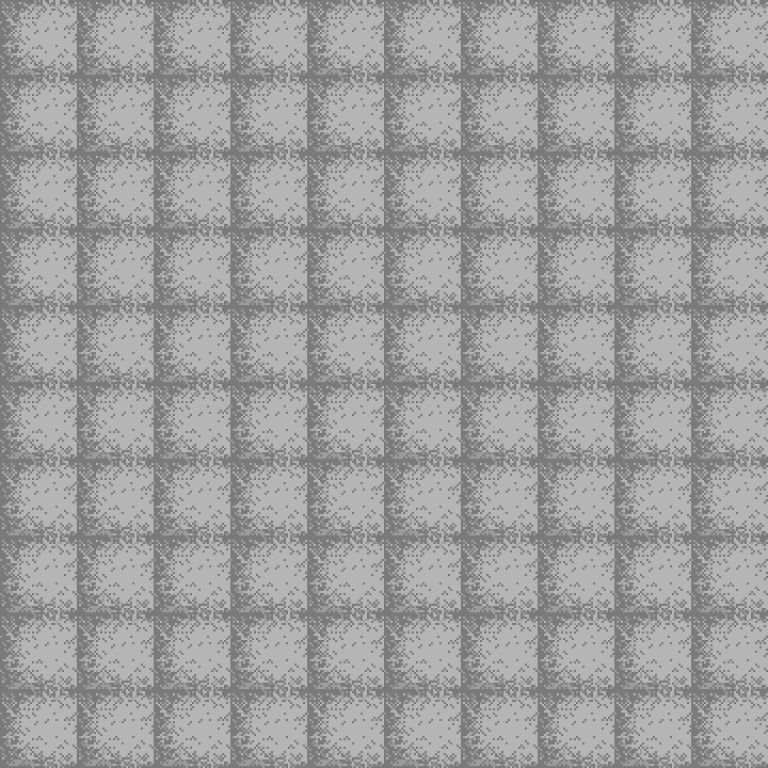
Write a WebGL 2 fragment shader that draws this pattern.

```glsl
#version 300 es
precision highp float;
// Ten by ten soft grey tiles, dithered dark along the left edge and the horizontal joints.

uniform vec2 u_resolution;
out vec4 fragColor;

const float TILES = 10.0;
const float GRAINS = 36.0; // grains along one tile side

float hash(vec2 p) {
    return fract(sin(dot(p, vec2(12.9898, 78.233))) * 43758.5453);
}

// Grey of one square grain; every tile repeats the same grains
float grainShade(vec2 grain) {
    vec2 cell = mod(grain, GRAINS);
    vec2 t = (cell + 0.5) / GRAINS;

    // Shadow fades rightward from the left edge and away from the joints
    float side = 0.68 * exp(-pow(t.x / 0.32, 1.6)) + 0.12 * exp(-t.x / 0.04);
    float joint = 0.56 * exp(-pow(t.y / 0.21, 1.5))
                + 0.52 * exp(-pow((1.0 - t.y) / 0.17, 1.4));
    float seam = 0.22 * exp(-min(t.y, 1.0 - t.y) / 0.03);
    float shadow = 1.0 - (1.0 - side) * (1.0 - joint - seam);
    shadow = min(shadow, 0.8);
    shadow = max(shadow, 0.025 + 0.13 * smoothstep(0.75, 1.0, t.x));

    // Faint concentric arcs where the joint is lightest
    vec2 fromArc = vec2(t.x - 0.67, t.y - step(0.5, t.y));
    float arcRadius = length(fromArc) * GRAINS;
    float arcs = 0.5 + 0.5 * cos(arcRadius * 2.1 + 2.2);
    shadow = mix(shadow, arcs * 0.85, 0.65 * (1.0 - smoothstep(3.0, 7.0, arcRadius)));

    // Random threshold with a checkered bias
    float checker = mod(cell.x + cell.y, 2.0);
    float threshold = mix(hash(cell + 3.7), checker, 0.3);

    // Middle grey fills the deepest shade and a smear above the joint
    float smear = step(abs(cell.x - 10.0), 7.0 - cell.y) * step(abs(cell.y - 2.0), 1.0);
    float fill = 0.85 * smoothstep(0.25, 0.8, shadow);
    float base = hash(cell + 51.3) < max(fill, smear) ? 0.61 : 0.71;
    float darkness = mix(shadow, 0.2, smear);
    return threshold < darkness ? 0.48 : base;
}

void main() {
    vec2 p = gl_FragCoord.xy / u_resolution * TILES * GRAINS;

    // Box filter one pixel wide across the four nearest grains
    vec2 pixel = min(TILES * GRAINS / u_resolution, vec2(1.0));
    vec2 first = floor(p - 0.5);
    vec2 blend = clamp((p - first - 1.0) / pixel + 0.5, 0.0, 1.0);
    float low = mix(grainShade(first), grainShade(first + vec2(1.0, 0.0)), blend.x);
    float high = mix(grainShade(first + vec2(0.0, 1.0)), grainShade(first + 1.0), blend.x);

    fragColor = vec4(vec3(mix(low, high, blend.y)), 1.0);
}
```
